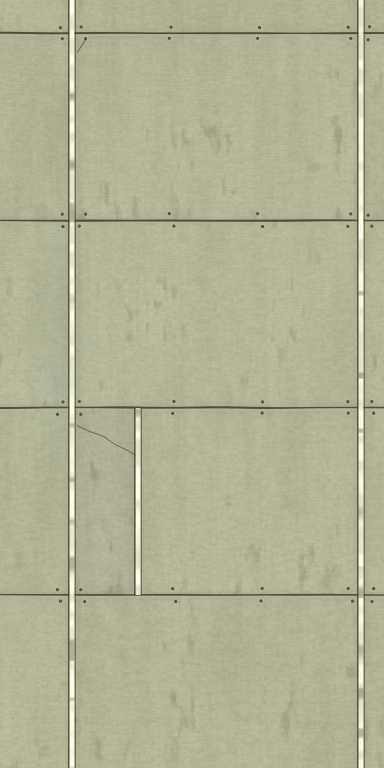
A Shadertoy shader for this texture:

```glsl
const vec2 ORIGIN = vec2(0.1875, 0.4505);  // first strip and lowest seam, in canvas widths
const vec2 PITCH = vec2(0.7526, 0.4878);   // panel size
const float STRIP_HALF = 0.0062;           // bright batten half width
const float EDGE_HALF = 0.0021;            // dark gap beside a batten
const float SEAM_HALF = 0.0022;
const float SHORT_X = 0.172;               // batten splitting one panel
const float RIVET_INSET = 0.028;
const float RIVET_DROP = 0.0155;
const float RIVET_RADIUS = 0.0042;
const float STREAK_CONTRAST = 1.5;
const float GRAIN = 0.035;

const vec3 CONCRETE = vec3(0.685, 0.688, 0.575);
const vec3 PALE = vec3(0.735, 0.742, 0.632);
const vec3 STAIN = vec3(0.52, 0.52, 0.42);
const vec3 BLUISH = vec3(0.62, 0.66, 0.60);
const vec3 DARK = vec3(0.27, 0.27, 0.18);
const vec3 CREAM = vec3(0.89, 0.89, 0.79);
const vec3 BRIGHT = vec3(0.99, 0.99, 0.91);

float hash(vec2 p) {
    return fract(sin(dot(p, vec2(127.1, 311.7))) * 43758.5453);
}

float noise(vec2 p) {
    vec2 i = floor(p), f = fract(p);
    f = f * f * (3.0 - 2.0 * f);
    return mix(mix(hash(i), hash(i + vec2(1, 0)), f.x),
               mix(hash(i + vec2(0, 1)), hash(i + vec2(1, 1)), f.x), f.y);
}

float fbm(vec2 p) {
    float sum = 0.0, amp = 0.5;
    for (int i = 0; i < 4; i++) {
        sum += amp * noise(p);
        p = p * 2.03 + 17.3;
        amp *= 0.5;
    }
    return sum / 0.9375;
}

// Soft coverage of everything closer than halfWidth
float cover(float d, float halfWidth, float aa) {
    return 1.0 - smoothstep(halfWidth - aa, halfWidth + aa, abs(d));
}

float segment(vec2 p, vec2 a, vec2 b) {
    vec2 ab = b - a;
    return length(p - a - ab * clamp(dot(p - a, ab) / dot(ab, ab), 0.0, 1.0));
}

// Weathered sheet: upright streaks, broad blotches and fine grain
vec3 panelColor(vec2 p, vec2 cell) {
    vec2 s = p + cell * 7.31;
    float streak = fbm(s * vec2(34.0, 4.0));
    float blotch = fbm(s * vec2(7.0, 4.0));
    float tone = 0.38 + STREAK_CONTRAST * (0.5 * streak + 0.6 * blotch - 0.55);
    tone += 0.35 * (hash(cell + 3.7) - 0.5);
    vec3 color = mix(CONCRETE, PALE, clamp(tone, -0.5, 1.3));
    float scuff = smoothstep(0.56, 0.8, fbm(s * vec2(42.0, 16.0)));
    color = mix(color, STAIN, 0.4 * scuff * smoothstep(0.45, 0.7, blotch));
    float grain = noise(p * vec2(240.0, 130.0)) + noise(p * vec2(70.0, 250.0)) - 1.0;
    return color + GRAIN * grain;
}

// Bright batten between two dark gaps
vec3 batten(vec3 color, float d, float y, float aa) {
    float wear = noise(vec2(y * 45.0, d * 60.0));
    color = mix(color, STAIN, 0.3 * exp(-abs(d) / 0.012));
    color = mix(color, DARK, 0.85 * cover(d + STRIP_HALF + EDGE_HALF, EDGE_HALF, aa));
    color = mix(color, DARK, 0.65 * cover(d - STRIP_HALF - EDGE_HALF, EDGE_HALF * 0.8, aa));
    vec3 paint = mix(BRIGHT, CREAM, smoothstep(0.2, 0.85, wear));
    paint = mix(paint, STAIN, 0.6 * smoothstep(0.8, 0.95, noise(vec2(y * 28.0, 5.0))));
    return mix(color, paint, cover(d, STRIP_HALF, aa));
}

void mainImage(out vec4 fragColor, in vec2 fragCoord) {
    vec2 p = fragCoord / iResolution.xy * vec2(1.0, 2.0);
    float aa = 0.6 / iResolution.x;
    vec2 q = p - ORIGIN;
    vec2 cell = floor(q / PITCH);
    vec2 local = q - cell * PITCH;
    vec2 nearest = round(q / PITCH);
    vec2 offset = q - nearest * PITCH;
    bool split = cell == vec2(0.0);
    bool shortPanel = split && local.x < SHORT_X;

    vec3 color = panelColor(p, cell + (shortPanel ? 0.4 : 0.0));
    if (shortPanel) color *= 0.96;

    // Cool damp stain beside the first batten
    float damp = exp(-pow((q.x + 0.03) / 0.05, 2.0) - pow((p.y - 1.1) / 0.25, 2.0));
    color = mix(color, BLUISH, 0.7 * damp * fbm(p * 12.0));

    // Horizontal seams with a pale lower lip
    float seam = offset.y + 0.002 * (noise(vec2(p.x * 7.0, nearest.y * 5.0)) - 0.5);
    float wear = noise(vec2(p.x * 9.0, nearest.y * 13.0));
    color = mix(color, STAIN, 0.25 * exp(-abs(seam) / 0.008));
    color = mix(color, PALE, 0.5 * cover(seam + 0.006, 0.002, aa));
    color = mix(color, DARK, 0.9 * cover(seam, SEAM_HALF * mix(0.75, 1.3, wear), aa));

    // Rivets, four along each side of a seam
    float gap = (PITCH.x - 2.0 * RIVET_INSET) / 3.0;
    float k = clamp(round((local.x - RIVET_INSET) / gap), 0.0, 3.0);
    float side = offset.y < 0.0 ? -1.0 : 1.0;
    vec2 id = vec2(k + 4.0 * cell.x, 2.0 * nearest.y + side);
    vec2 jitter = vec2(hash(id) - 0.5, hash(id + 9.1) - 0.5) * vec2(0.02, 0.004);
    vec2 rivet = vec2(local.x - RIVET_INSET - k * gap, offset.y - side * RIVET_DROP) - jitter;
    color = mix(color, PALE, 0.4 * cover(length(rivet), RIVET_RADIUS * 1.8, aa * 2.0));
    color = mix(color, DARK, 0.85 * cover(length(rivet), RIVET_RADIUS, aa));

    // Cracks at two panel corners
    vec2 c = vec2(q.x, q.y - PITCH.y);
    c.y += 0.012 * (noise(p * 22.0) - 0.5);
    float crack = min(segment(c, vec2(0.014, -0.048), vec2(0.08, -0.078)),
                      segment(c, vec2(0.08, -0.078), vec2(0.165, -0.128)));
    vec2 corner = vec2(q.x, q.y - 3.0 * PITCH.y);
    crack = min(crack, segment(corner, vec2(0.014, -0.05), vec2(0.036, -0.016)));
    color = mix(color, DARK, 0.6 * cover(crack, 0.0014, aa));

    // Battens: full height, then the short one
    color = batten(color, offset.x, p.y + nearest.x * 3.3, aa);
    if (split) color = batten(color, local.x - SHORT_X, p.y + 8.0, aa);

    fragColor = vec4(clamp(color, 0.0, 1.0), 1.0);
}
```
